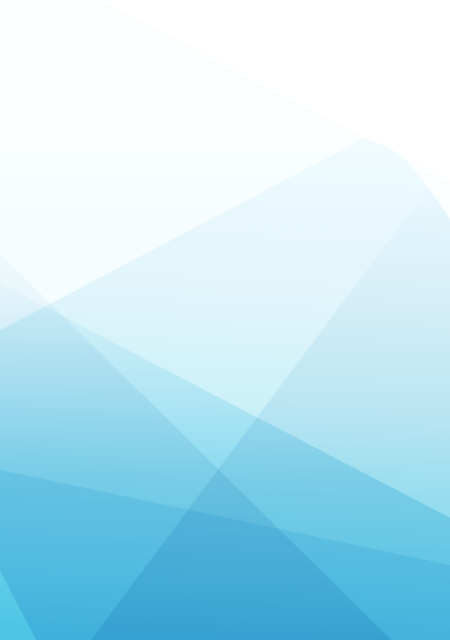
Give the GLSL for this background, as a Shadertoy shader.

```glsl
// Overlapping translucent facets fading from white at the top to deep blue below.
// Each facet is a half-plane cut by a line; its tint multiplies a vertical colour
// ramp and grows stronger with depth, so crossings darken naturally.

const vec3 WHITE = vec3(1.0);
const vec3 MIST = vec3(0.962, 0.992, 0.998);
const vec3 FACET_TINT = vec3(0.84, 0.913, 0.955);
const vec3 SLOPE_TINT = vec3(0.78, 0.92, 0.967);
const vec3 FLOOR_TINT = vec3(0.87, 0.95, 0.98);
const vec3 CORNER_GLOW = vec3(1.22, 1.11, 1.04);

// Signed distance to the line a-b, positive on its right-hand side.
float lineSide(vec2 p, vec2 a, vec2 b) {
    vec2 dir = normalize(b - a);
    vec2 rel = p - a;
    return dir.y * rel.x - dir.x * rel.y;
}

// Antialiased coverage of the positive side of a distance.
float coverage(float d) {
    return clamp(0.5 + d / max(fwidth(d), 1e-5), 0.0, 1.0);
}

float halfPlane(vec2 p, vec2 a, vec2 b) {
    return coverage(lineSide(p, a, b));
}

// Minimum with a rounded corner of size k.
float smoothMin(float a, float b, float k) {
    float h = max(k - abs(a - b), 0.0) / k;
    return min(a, b) - h * h * k * 0.25;
}

// Colour of the lit facets at a depth measured from the top.
vec3 depthRamp(float depth) {
    float stops[6] = float[6](0.21, 0.456, 0.625, 0.755, 0.90, 1.0);
    vec3 colors[6] = vec3[6](
        vec3(0.941, 0.984, 1.0), vec3(0.882, 0.961, 0.984),
        vec3(0.804, 0.945, 0.976), vec3(0.682, 0.929, 0.969),
        vec3(0.545, 0.914, 0.965), vec3(0.447, 0.875, 0.957));
    vec3 color = colors[0];
    for (int i = 1; i < 6; i++) {
        float t = (depth - stops[i - 1]) / (stops[i] - stops[i - 1]);
        color = mix(color, colors[i], clamp(t, 0.0, 1.0));
    }
    return color;
}

// Multiply by a tint with the given strength inside a mask.
vec3 applyTint(vec3 color, vec3 tint, float strength, float mask) {
    return color * mix(WHITE, pow(tint, vec3(strength)), mask);
}

void mainImage(out vec4 fragColor, in vec2 fragCoord) {
    vec2 uv = fragCoord / iResolution.xy;
    float depth = 1.0 - uv.y;

    // Rounded ridge separating the blank sky from the facets
    float leftRidge = lineSide(uv, vec2(0.0, 0.990), vec2(0.880, 0.766));
    float rightRidge = lineSide(uv, vec2(0.902, 0.753), vec2(1.0, 0.659));
    float ridge = coverage(smoothMin(leftRidge, rightRidge, 0.025));

    // Pale sky, misty upper facet and main lit facet
    float haze = halfPlane(uv, vec2(0.907, 0.750), vec2(1.0, 0.716));
    vec3 color = mix(WHITE, MIST, 0.4 * haze);
    vec3 mist = mix(vec3(0.994, 0.998, 1.0), MIST, smoothstep(0.0, 0.48, depth));
    color = mix(color, mist, ridge);
    float lit = halfPlane(uv, vec2(0.0, 0.484), vec2(0.809, 0.784));
    color = mix(color, depthRamp(depth - 0.04 * (uv.x - 0.5)), ridge * lit);

    // Crossing diagonal facets
    float facetDepth = clamp((depth - 0.25) / 0.70, 0.08, 1.1);
    float fallLeft = halfPlane(uv, vec2(0.0, 0.603), vec2(0.870, 0.0));
    float riseRight = halfPlane(uv, vec2(0.202, 0.0), vec2(0.948, 0.703));
    color = applyTint(color, FACET_TINT, facetDepth, fallLeft);
    color = applyTint(color, FACET_TINT, facetDepth, riseRight * ridge);

    // Broad slope, floor and bright lower corner
    float slopeDepth = clamp((depth - 0.42) / 0.33, 0.1, 1.0);
    float slope = halfPlane(uv, vec2(0.0, 0.557), vec2(1.0, 0.191));
    float ground = halfPlane(uv, vec2(0.0, 0.266), vec2(1.0, 0.117));
    float corner = halfPlane(uv, vec2(0.0, 0.108), vec2(0.080, 0.0));
    color = applyTint(color, SLOPE_TINT, slopeDepth, slope);
    color = applyTint(color, FLOOR_TINT, 1.0, ground);
    color = applyTint(color, CORNER_GLOW, 1.0, corner);

    fragColor = vec4(clamp(color, 0.0, 1.0), 1.0);
}
```
